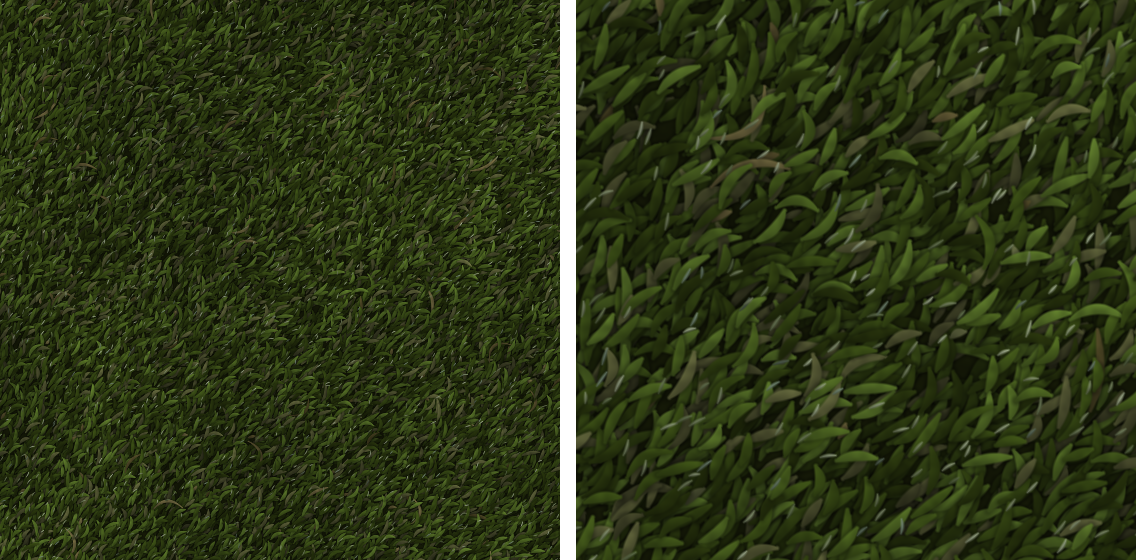
Left, the full canvas; right, a detail of the centre.
Give the GLSL for this texture, as a WebGL 1 fragment shader.

```glsl
precision highp float;
// Dense dark turf: short slanted grass blades with dry straws and small pale glints.
uniform vec2 u_resolution;

// Shape and scatter of one kind of blade, in units of the canvas.
struct Blade {
  float cells;       // grid cells across the canvas
  float halfLength;
  float halfWidth;
  float spread;      // random turn, in radians
  float bend;
  float share;       // part of the cells that hold a blade
  float shadow;      // strength of the soft shadow around it
};

// Colours from dim to bright, and the colour of withered blades.
struct Palette {
  vec3 dim;
  vec3 middle;
  vec3 bright;
  vec3 withered;
};

vec4 hash4(vec3 p) {
  vec4 q = fract(p.xyzx * vec4(0.1031, 0.1030, 0.0973, 0.1099));
  q += dot(q, q.wzxy + 33.33);
  return fract((q.xxyz + q.yzzw) * q.zywx);
}

float valueNoise(vec2 p, float seed) {
  vec2 cell = floor(p);
  vec2 f = fract(p);
  f = f * f * (3.0 - 2.0 * f);
  float a = hash4(vec3(cell, seed)).x;
  float b = hash4(vec3(cell + vec2(1.0, 0.0), seed)).x;
  float c = hash4(vec3(cell + vec2(0.0, 1.0), seed)).x;
  float d = hash4(vec3(cell + 1.0, seed)).x;
  return mix(mix(a, b, f.x), mix(c, d, f.x), f.y);
}

vec3 bladeColor(Palette palette, float tone, float chance) {
  vec3 fresh = mix(palette.dim, palette.middle, smoothstep(0.0, 0.55, tone));
  fresh = mix(fresh, palette.bright, smoothstep(0.5, 1.0, tone));
  return mix(fresh, palette.withered * (0.7 + 0.5 * tone), step(0.86, chance));
}

// Paints one scattered layer of blades over the colour below it.
vec3 paintLayer(vec3 below, vec2 p, Blade blade, Palette palette,
                float lean, float light, float seed) {
  vec3 color = below;
  vec2 home = floor(p * blade.cells);
  for (int j = -1; j <= 1; j++) {
    for (int i = -1; i <= 1; i++) {
      vec2 cell = home + vec2(float(i), float(j));
      vec4 place = hash4(vec3(cell + 17.0, seed));
      vec4 look = hash4(vec3(cell + 91.0, seed + 5.3));
      float present = step(look.x, blade.share);

      // Blade frame: x runs along the blade, y across it.
      float angle = lean + (place.z + place.w - 1.0) * blade.spread;
      vec2 axis = vec2(cos(angle), sin(angle));
      vec2 q = p - (cell + place.xy) / blade.cells;
      q = vec2(dot(q, axis), dot(q, vec2(-axis.y, axis.x)));

      float reach = blade.halfLength * mix(0.55, 1.0, look.y);
      float along = clamp(q.x / reach, -1.0, 1.0);
      q.y -= (place.w - 0.5) * blade.bend * reach * (along * along - 0.3);
      float width = blade.halfWidth * (1.0 - 0.65 * along * along);
      float edge = length(vec2(q.x - along * reach, q.y)) - width;

      float shade = 1.0 - smoothstep(-0.001, 0.0035, edge);
      color *= 1.0 - blade.shadow * present * shade;
      float side = clamp(q.y / blade.halfWidth, -1.0, 1.0);
      vec3 tint = bladeColor(palette, look.z, look.w);
      tint *= light * (1.0 + 0.14 * along + 0.12 * side);
      float cover = 1.0 - smoothstep(-0.0009, 0.0011, edge);
      color = mix(color, tint, cover * present);
    }
  }
  return color;
}

void main() {
  vec2 p = gl_FragCoord.xy / min(u_resolution.x, u_resolution.y);

  Palette grass = Palette(vec3(0.12, 0.155, 0.038), vec3(0.195, 0.26, 0.072),
                          vec3(0.28, 0.365, 0.13), vec3(0.27, 0.28, 0.165));
  Palette straw = Palette(vec3(0.24, 0.22, 0.11), vec3(0.31, 0.28, 0.16),
                          vec3(0.40, 0.37, 0.23), vec3(0.33, 0.35, 0.22));
  Palette glint = Palette(vec3(0.30, 0.35, 0.23), vec3(0.38, 0.42, 0.31),
                          vec3(0.52, 0.56, 0.46), vec3(0.34, 0.40, 0.34));

  Blade leaf = Blade(44.0, 0.0155, 0.0031, 1.05, 0.8, 0.95, 0.3);
  Blade stalk = Blade(12.0, 0.029, 0.0026, 1.5, 1.5, 0.28, 0.25);
  Blade fleck = Blade(30.0, 0.007, 0.0025, 1.4, 0.6, 0.16, 0.2);
  Blade spark = Blade(70.0, 0.005, 0.0008, 0.8, 0.3, 0.3, 0.0);

  // The turf leans to the upper right, flatter towards the right side.
  float lean = mix(1.0, 0.65, p.x) + 0.5 * (valueNoise(p * 6.0, 2.0) - 0.5);

  // Soil, then grass from the shaded depth up to the lit tips.
  vec3 color = vec3(0.075, 0.09, 0.025);
  for (int k = 0; k < 9; k++) {
    float height = float(k) / 8.0;
    color = paintLayer(color, p, leaf, grass, lean,
                       mix(0.65, 1.04, height), 11.0 + 7.0 * float(k));
    if (k == 6) color = paintLayer(color, p, fleck, straw, lean, 0.9, 103.0);
    if (k == 7) color = paintLayer(color, p, stalk, straw, lean, 0.95, 127.0);
  }
  color = paintLayer(color, p, spark, glint, lean, 1.0, 151.0);

  // Broad patches of light and fine grain.
  float patches = valueNoise(p * 5.0, 3.0) + 0.6 * valueNoise(p * 13.0, 4.0);
  float grain = valueNoise(p * 210.0, 6.0) - 0.5;
  color *= (0.86 + 0.19 * patches) * (1.0 + 0.22 * grain);
  gl_FragColor = vec4(color, 1.0);
}
```
